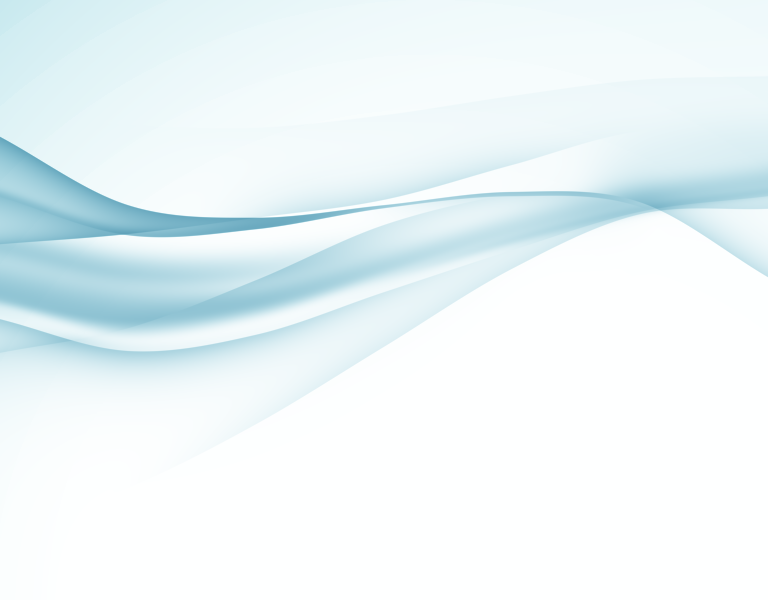
A Shadertoy shader for this background:

```glsl
// Translucent blue ribbons sweeping across a pale radial background.

// Smooth curve through seven heights evenly spaced over the width.
float curve(float x, float k[7]) {
    float t = clamp(x, 0.0, 0.9999) * 6.0;
    int i = int(t);
    t -= float(i);
    float b = k[i], c = k[i + 1];
    float a = i > 0 ? k[max(i - 1, 0)] : 2.0 * b - c;
    float d = i < 5 ? k[min(i + 2, 6)] : 2.0 * c - b;
    return b + 0.5 * t * (c - a + t * (2.0 * a - 5.0 * b + 4.0 * c - d
         + t * (3.0 * (b - c) + d - a)));
}

// Antialiased half plane, one where d is positive.
float side(float d) {
    float e = 0.8 / iResolution.y;
    return smoothstep(-e, e, d);
}

// Sharp edge whose tint fades out on the positive side.
float sheet(float d, float width) {
    return side(d) * exp(-max(d, 0.0) / width);
}

// Soft band centred on d = 0.
float streak(float d, float width) {
    return exp(-d * d / (width * width));
}

void mainImage(out vec4 fragColor, in vec2 fragCoord) {
    vec2 p = fragCoord / iResolution.xy;
    float x = p.x, y = 1.0 - p.y;

    // Signed heights: positive lies below each curve
    float crest = y - curve(x, float[7](0.228, 0.342, 0.363, 0.342, 0.320, 0.337, 0.462));
    float fold  = y - curve(x, float[7](0.328, 0.392, 0.382, 0.347, 0.327, 0.345, 0.470));
    float rise  = y - curve(x, float[7](0.407, 0.390, 0.363, 0.333, 0.275, 0.219, 0.225));
    float sweep = y - curve(x, float[7](0.588, 0.547, 0.467, 0.375, 0.323, 0.300, 0.290));
    float seam  = y - curve(x, float[7](0.532, 0.585, 0.558, 0.487, 0.417, 0.353, 0.327));
    float hem   = y - curve(x, float[7](0.883, 0.813, 0.707, 0.578, 0.448, 0.357, 0.348));
    float core  = y - curve(x, float[7](0.497, 0.530, 0.505, 0.447, 0.383, 0.332, 0.302));
    float swell = y - curve(x, float[7](0.408, 0.452, 0.452, 0.410, 0.353, 0.317, 0.300));
    float veil  = y - curve(x, float[7](0.190, 0.208, 0.213, 0.192, 0.160, 0.133, 0.127));

    // Background: faintly stepped rings, deepest at the upper left
    float r = length((vec2(x, y) - vec2(0.56, 1.0)) * vec2(1.28, 1.0));
    r = mix(r, (floor(r * 11.0) + 0.5) / 11.0, 0.35);
    float haze = 0.4 * pow(max(r - 0.55, 0.0), 2.0) * mix(1.3, 0.45, x);
    haze *= 1.0 - 0.6 * side(crest) * smoothstep(0.0, 0.3, x);

    float left = 1.0 - smoothstep(0.1, 0.35, x);
    float right = smoothstep(0.74, 0.86, x);
    float ink = 0.0;

    // Upper ribbon, folded back along its lower edge
    float ribbon = side(crest) * side(-fold);
    ink += ribbon * (0.18 + 0.65 * exp(-max(crest, 0.0) / 0.035))
         * (1.0 - 0.65 * smoothstep(0.32, 0.6, x)) * (1.0 - right);
    ink += ribbon * 0.3 * streak(fold, 0.012) * (1.0 - smoothstep(0.3, 0.55, x));
    ink += 0.5 * sheet(fold, 0.05) * side(-rise) * left;
    ink += 0.4 * sheet(-rise, 0.018) * side(crest) * left;
    ink += 0.2 * sheet(crest, 0.025) * smoothstep(0.45, 0.65, x) * (1.0 - right);
    ink += 0.26 * sheet(-crest, 0.035) * right;

    // Pale sheets above the ribbon
    ink += 0.22 * sheet(-rise, 0.03) * smoothstep(0.24, 0.42, x)
         * (1.0 - smoothstep(0.55, 0.86, x));
    ink += 0.035 * sheet(veil, 0.08) * smoothstep(0.1, 0.6, x);
    ink += 0.09 * streak(y - 0.25, 0.06) * smoothstep(0.7, 1.0, x);

    // Left swell and the dark core running through the wave
    ink += 0.3 * streak(swell, swell < 0.0 ? 0.03 : 0.022) * side(rise)
         * (1.0 - smoothstep(0.2, 0.6, x));
    float coreWidth = core < 0.0 ? mix(0.025, 0.065, left) : 0.02;
    ink += mix(0.2, 0.52, 1.0 - smoothstep(0.05, 0.75, x))
         * streak(core, coreWidth) * mix(1.0, side(-sweep), left * 0.6);
    ink += 0.11 * streak(core - 0.018, 0.008) * smoothstep(0.4, 0.7, x);

    // Crossing sheets of the lower wave
    ink += 0.24 * sheet(sweep, 0.06) * (1.0 - smoothstep(0.4, 0.68, x))
         * mix(1.0, side(-seam), left * 0.5);
    ink += 0.22 * sheet(-sweep, 0.025) * left;
    ink += 0.4 * sheet(seam, 0.024) * (1.0 - smoothstep(0.15, 0.75, x));
    ink += 0.1 * sheet(-seam, 0.018) * smoothstep(0.6, 0.8, x);

    // Long tapering lower sheet
    ink += mix(0.13, 0.2, smoothstep(0.5, 0.85, x)) * sheet(-hem, 0.045)
         * smoothstep(0.14, 0.5, x);

    // Satin highlight above the seam
    ink *= 1.0 - 0.6 * streak(seam + 0.018, 0.014)
         * (1.0 - smoothstep(0.35, 0.7, x));

    vec3 color = vec3(0.996, 1.0, 1.0)
               * exp(-haze * vec3(1.0, 0.38, 0.28) - ink * vec3(1.0, 0.47, 0.33));
    fragColor = vec4(color, 1.0);
}
```
